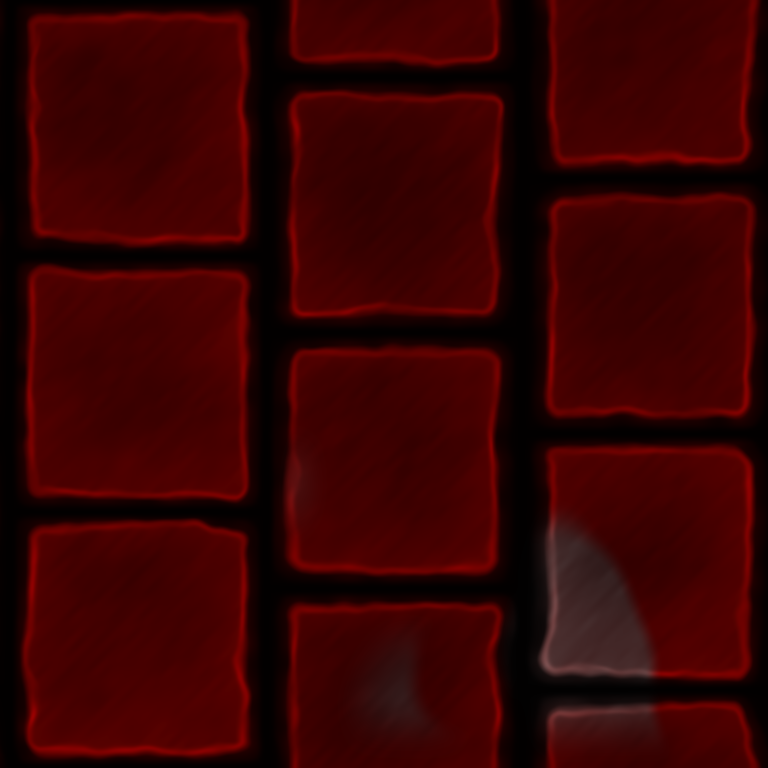
Write a three.js fragment shader that draws this texture.

```glsl
// Dark red painted stone blocks: three staggered columns of three blocks each.
// Every block is a chipped rounded box with a broken glowing rim, diagonal brush
// strokes and a smoky halo in black joints; ashen smears wash over the lower part.

varying vec2 vUv;

const float GRID = 3.0;                       // blocks across and down
const float COLUMN_OFFSET = 0.04;             // sideways shift, in cells
const vec2  HALF_SIZE = vec2(0.426, 0.449);   // block half size, in cells
const vec2  SIZE_VARIATION = vec2(0.015, 0.03);
const float COLUMN_NARROWING = 0.016;
const float CORNER = 0.06;
const float CHIPPING = 0.13;
const float SKEW = 0.03;
const float EDGE_SOFTNESS = 0.013;
const float RIM_INSET = 0.02;
const float RIM_WIDTH = 0.012;
const float HALO_REACH = 0.03;

const float JOINT_RED = 0.008;
const float HALO_RED = 0.12;
const float BODY_RED = 0.222;
const float RIM_RED = 0.17;
const vec3  BLOOD = vec3(1.0, 0.006, 0.004);
const vec3  ASH = vec3(0.87, 0.58, 0.58);

float hash(vec2 p) {
  vec3 q = fract(vec3(p.xyx) * 0.1031);
  q += dot(q, q.yzx + 33.33);
  return fract((q.x + q.y) * q.z);
}

// Whole-number wrap, safe against rounding at exact multiples.
vec2 wrap(vec2 i, vec2 period) {
  return floor(mod(i + 0.5, period));
}

// Value noise that repeats after a whole number of cells.
float noise(vec2 p, vec2 period) {
  vec2 f = fract(p);
  vec2 a = wrap(floor(p), period);
  vec2 b = wrap(floor(p) + 1.0, period);
  f = f * f * (3.0 - 2.0 * f);
  return mix(mix(hash(a), hash(vec2(b.x, a.y)), f.x),
             mix(hash(vec2(a.x, b.y)), hash(b), f.x), f.y);
}

float canvasNoise(vec2 frequency) {
  return noise(vUv * frequency, frequency);
}

// Strokes rising to the right; whole-number shear keeps them periodic.
float strokes(float across, float along) {
  vec2 p = vec2(across * (vUv.x - vUv.y), along * (vUv.x + vUv.y));
  return noise(p, vec2(across, along));
}

float roundedBox(vec2 p, vec2 halfSize, float radius) {
  vec2 q = abs(p) - halfSize + radius;
  return length(max(q, 0.0)) + min(max(q.x, q.y), 0.0) - radius;
}

float softEllipse(vec2 p, vec2 center, vec2 radii, float inner) {
  return 1.0 - smoothstep(inner, 1.0, length((p - center) / radii));
}

// Ashen smears, fading out towards the lower border.
float ashMask() {
  vec2 p = vUv + 0.02 * (canvasNoise(vec2(13.0)) - 0.5);
  vec2 leaning = p + vec2(0.15 * (p.y - 0.15), 0.0);
  float corner = softEllipse(leaning, vec2(0.755, 0.10), vec2(0.105, 0.25), 0.78);
  float crescent = softEllipse(p, vec2(0.535, 0.085), vec2(0.095, 0.12), 0.1)
                 * (1.0 - softEllipse(p, vec2(0.625, 0.135), vec2(0.105), 0.7));
  float trace = softEllipse(p, vec2(0.395, 0.375), vec2(0.035, 0.08), 0.0);
  float mask = max(corner, max(0.85 * crescent, 0.3 * trace));
  return mask * smoothstep(0.005, 0.10, vUv.y);
}

void main() {
  // Staggered cells
  vec2 cell = vUv * GRID - vec2(COLUMN_OFFSET, 0.0);
  float column = wrap(floor(cell.xx), vec2(GRID)).x;
  cell.y += column * (0.2525 + 0.0475 * column);
  vec2 id = vec2(column, wrap(floor(cell.yy), vec2(GRID)).y);
  vec2 p = fract(cell) - 0.5;
  float border = 0.5 - max(abs(p.x), abs(p.y));

  // Mostly straight outline with occasional strong chips
  vec2 variation = vec2(hash(id + 3.7), hash(id + 19.1)) - 0.5;
  float tone = hash(id + 41.3) - 0.5;
  vec2 warp = vec2(canvasNoise(vec2(14.0)), canvasNoise(vec2(16.0))) - 0.5;
  warp *= abs(warp);
  warp += 0.09 * (vec2(canvasNoise(vec2(43.0)), canvasNoise(vec2(47.0))) - 0.5);
  vec2 q = p + CHIPPING * warp + SKEW * variation.yx * p.yx;
  vec2 halfSize = HALF_SIZE + SIZE_VARIATION * variation;
  float d = roundedBox(q, halfSize - vec2(COLUMN_NARROWING * column, 0.0), CORNER);
  float inside = 1.0 - smoothstep(-EDGE_SOFTNESS, EDGE_SOFTNESS, d);

  // Brushed body, darker towards the upper middle
  float brush = 0.5 * strokes(26.0, 7.0) + 0.5 * strokes(83.0, 23.0) - 0.5;
  float cloud = canvasNoise(vec2(11.0)) - 0.5;
  float body = BODY_RED + 0.04 * tone + 0.065 * brush + 0.035 * cloud;
  body += 0.055 * smoothstep(0.1, 0.5, length(p - vec2(-0.06, 0.08)));
  body += 0.045 * exp(min(d, 0.0) / 0.05);

  // Broken bright rim that drifts in and out, weaker along the top
  float drift = 0.03 * (canvasNoise(vec2(21.0)) - 0.5);
  vec2 rimOffset = (d + RIM_INSET + vec2(0.2, 1.6) * drift) / RIM_WIDTH;
  vec2 rimPaint = vec2(canvasNoise(vec2(23.0, 29.0)), canvasNoise(vec2(37.0, 31.0)));
  float rim = dot(exp(-rimOffset * rimOffset), vec2(0.15, 0.0) + vec2(0.9, 0.6) * rimPaint);
  rim *= mix(1.0, 0.65, smoothstep(0.3, 0.45, p.y));

  // Smoky halo with a loose wider wash in the joints
  float smoke = 0.5 + 0.7 * canvasNoise(vec2(31.0, 37.0));
  float halo = HALO_RED * exp(-max(d, 0.0) / HALO_REACH);
  halo += 0.03 * (1.0 - smoothstep(0.04, 0.075, d + 0.03 * cloud));
  halo *= smoke * smoothstep(0.0, 0.04, border);

  float red = mix(JOINT_RED + halo, body + RIM_RED * rim, inside);
  float ash = ashMask() * (0.92 + 0.2 * brush);
  gl_FragColor = vec4(red * mix(BLOOD, ASH, ash), 1.0);
}
```
